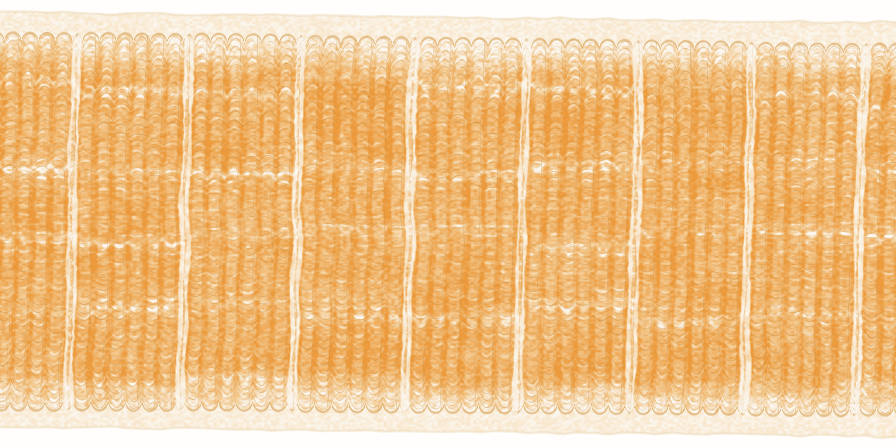
Give the GLSL for this pattern, as a WebGL 2 fragment shader.

```glsl
#version 300 es
precision highp float;
uniform vec2 u_resolution;
out vec4 fragColor;

float hash(vec2 p) {
    vec3 h = fract(p.xyx * 0.1031);
    h += dot(h, h.yzx + 33.33);
    return fract((h.x + h.y) * h.z);
}

float noise(vec2 p) {
    vec2 i = floor(p), f = fract(p);
    f = f * f * (3.0 - 2.0 * f);
    return mix(mix(hash(i), hash(i + vec2(1, 0)), f.x),
               mix(hash(i + vec2(0, 1)), hash(i + vec2(1, 1)), f.x), f.y);
}

// Soft line along every whole number of level
float contour(float level, float halfWidth) {
    float aa = clamp(fwidth(level), 0.02, 0.5);
    float d = abs(fract(level + 0.5) - 0.5);
    return 1.0 - smoothstep(halfWidth - aa * 0.5, halfWidth + aa * 0.5, d);
}

// Ink density from bare cream to full orange
vec3 inkColor(float density) {
    vec3 cream = vec3(0.985, 0.97, 0.94);
    vec3 peach = vec3(0.96, 0.81, 0.60);
    vec3 orange = vec3(0.935, 0.635, 0.285);
    float t = clamp(density, 0.0, 1.08);
    return t < 0.45 ? mix(cream, peach, t / 0.45) : mix(peach, orange, (t - 0.45) / 0.55);
}

void main() {
    vec2 p = gl_FragCoord.xy / u_resolution.y;
    float px = 1.0 / u_resolution.y;

    // Leaning columns of six scalloped stripes
    float wobble = 0.008 * (noise(vec2(p.x * 4.0, p.y * 11.0)) - 0.5);
    float column = (p.x - 0.161 - 0.024 * (p.y - 0.5) + wobble) / 0.2513;
    float id = floor(column);
    float f = fract(column);
    float stripe = (f - 0.045) / 0.91 * 6.0;
    float q = fract(stripe) - 0.5;
    float stripeId = floor(stripe) + id * 6.0;
    float arch = 1.0 - 4.0 * q * q;
    float seed = hash(vec2(id, 7.0));

    // Sloping ends of the woven band
    float top = 0.929 - 0.014 * p.x + 0.006 * (seed - 0.5);
    float bottom = 0.085 - 0.007 * p.x + 0.006 * (seed - 0.5);
    float v = (top - p.y) / (top - bottom);
    float inside = min(top - p.y, p.y - bottom) - 0.022 * (1.0 - sqrt(max(arch, 0.0)));
    float body = smoothstep(-px, px, inside);

    // Body tone: faded ends, uneven dye, dark stripe joints
    float fade = smoothstep(0.01, 0.13, v) * smoothstep(0.0, 0.12, 1.0 - v);
    float patches = noise(vec2(id * 5.3 + f * 2.0, p.y * 15.0));
    float streak = hash(vec2(stripeId, 3.0));
    float jointOff = abs(q + 0.12 * (streak - 0.5));
    float joint = smoothstep(0.22, 0.42, jointOff) * mix(0.45, 1.0, fade);
    float ink = mix(0.16, 0.73, fade) + 0.24 * (patches - 0.5);
    ink += joint * (0.12 + 0.30 * noise(vec2(stripeId * 3.7, p.y * 14.0)));
    ink += 0.46 * (noise(p * vec2(130.0, 190.0)) - 0.5);

    // Crossing families of scalloped lines, rounder near the ends
    float ends = 1.0 - smoothstep(0.05, 0.28, min(v, 1.0 - v));
    float ripple = 0.012 * (noise(p * vec2(26.0, 30.0)) - 0.5);
    float lift = mix(0.010, 0.024, ends) * arch;
    float below = smoothstep(0.25, 0.75, v);
    float rising = contour((p.y + ripple - lift) / 0.0165 + seed * 5.0, 0.075);
    float falling = contour((p.y - ripple + lift) / 0.0155 + seed * 3.0, 0.075);
    float lines = max(rising * (1.0 - 0.75 * below), falling * (0.25 + 0.75 * below));
    lines *= 0.30 + 0.70 * noise(p * vec2(32.0, 55.0) + 9.0);
    float sides = contour(stripe + 0.16 + 0.10 * noise(vec2(stripeId, p.y * 35.0)), 0.035);
    lines = max(lines, sides * (0.25 + 0.45 * noise(p * vec2(40.0, 28.0))));

    // Broken zigzag seams, shifted from column to column
    float row = v * 5.0 - 0.2;
    vec2 cell = vec2(id, floor(row));
    float seamAt = 0.5 + 0.34 * (hash(cell + 11.0) - 0.5);
    float zigzag = 0.10 * (abs(q) * 2.0 - 0.5) * (hash(cell + 5.0) > 0.5 ? 1.0 : -1.0);
    float seamOff = fract(row) - seamAt + zigzag + ripple * 8.0;
    float seam = exp(-pow(seamOff / 0.045, 2.0));
    float halo = exp(-pow((fract(row) - seamAt) / 0.17, 2.0));
    float wear = (0.35 + 0.65 * hash(cell + 23.0)) * fade;
    ink -= wear * (seam * 0.75 * noise(p * vec2(80.0, 90.0)) + 0.10 * halo);

    // Pale flecks between the lines, thicker around the seams
    float tilt = mix(lift, -lift, below) + 0.006 * (noise(p * vec2(50.0, 40.0)) - 0.5);
    float fleck = contour((p.y - tilt) / 0.0195 + seed, 0.14);
    fleck *= smoothstep(0.35, 0.75, noise(p * vec2(55.0, 75.0) + 4.0));
    ink -= fleck * (0.30 + 0.28 * halo * wear) * (1.0 - 0.5 * joint);

    // Frayed twin strands between columns
    float g = f - step(0.5, f);
    float gapId = floor(column + 0.5);
    float fray = 0.012 * (noise(p * vec2(70.0, 85.0)) - 0.5);
    float spread = 0.018 + 0.016 * noise(vec2(gapId * 3.0 + step(0.5, f) * 40.0, p.y * 9.0));
    float width = 0.003 + 0.019 * noise(vec2(gapId * 9.0 + sign(g), p.y * 15.0));
    float gap = 1.0 - smoothstep(width - 0.006, width + 0.013, abs(abs(g) - spread + fray));
    gap *= 0.65 + 0.35 * noise(vec2(gapId * 5.0 + sign(g), p.y * 70.0));
    ink -= 0.22 * exp(-pow(g / 0.04, 2.0));
    ink = mix(ink, 0.03, gap);
    vec3 color = mix(inkColor(ink), vec3(0.79, 0.54, 0.22), lines * (1.0 - gap) * 0.52);

    // Speckled cream margin on white ground
    float edgeNoise = 0.006 * (noise(vec2(p.x * 28.0, 2.0)) - 0.5);
    float marginDist = min(0.972 - 0.011 * p.x - p.y, p.y - 0.049 + 0.012 * p.x) + edgeNoise;
    vec3 margin = inkColor(0.20 * noise(p * vec2(150.0, 200.0)));
    vec3 ground = mix(vec3(1.0, 0.997, 0.99), margin, smoothstep(-px, px, marginDist));
    float rim = 1.0 - smoothstep(0.001, 0.001 + 1.5 * px, abs(marginDist));
    ground = mix(ground, vec3(0.91, 0.82, 0.66), rim * 0.4);

    // Scallop outline at both ends
    color = mix(ground, color, body);
    float outline = 1.0 - smoothstep(0.001, 0.001 + 1.5 * px, abs(inside));
    color = mix(color, vec3(0.85, 0.65, 0.37), outline * 0.6 * (1.0 - gap));
    fragColor = vec4(color, 1.0);
}
```
